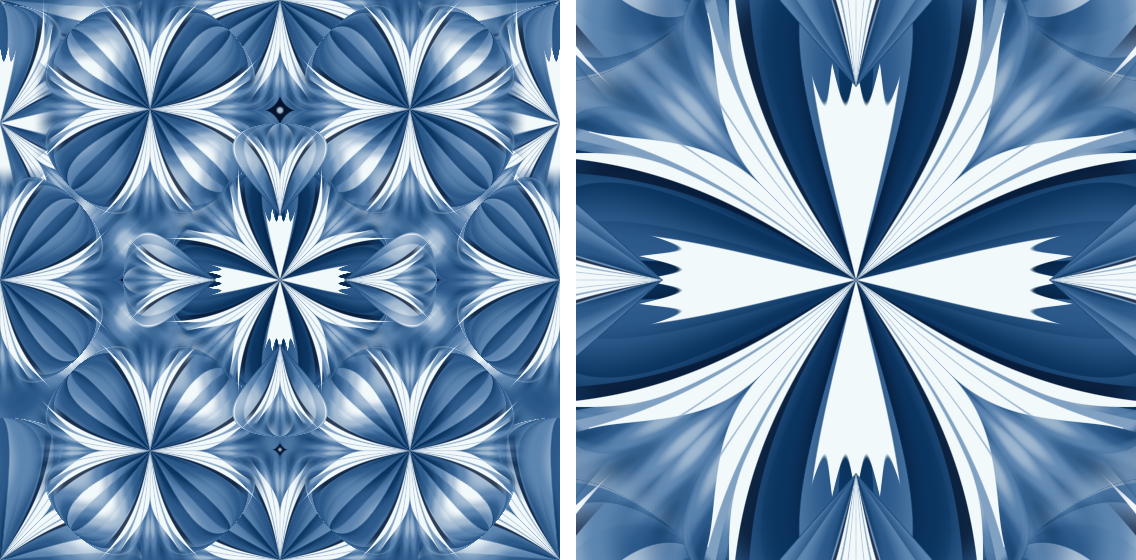
Left: the whole. Right: its middle third, enlarged.
Write a Shadertoy shader that draws this pattern.

```glsl
const vec3 DEEP = vec3(.02, .08, .18), NAVY = vec3(.04, .20, .37), STEEL = vec3(.17, .35, .54);
const vec3 SKY = vec3(.36, .52, .69), SILVER = vec3(.65, .74, .83), WHITE = vec3(.95, .975, .985);

vec3 ramp(float v) {
    vec3 c = mix(DEEP, NAVY, smoothstep(0., .2, v));
    c = mix(c, STEEL, smoothstep(.2, .4, v));
    c = mix(c, SKY, smoothstep(.4, .6, v));
    c = mix(c, SILVER, smoothstep(.6, .8, v));
    return mix(c, WHITE, smoothstep(.8, 1., v));
}

// Coverage of x below an edge, softened by width w
float below(float x, float edge, float w) { return 1. - smoothstep(edge - w, edge + w, x); }

float glow(vec2 p, vec2 center, float radius) {
    vec2 d = (p - center) / radius;
    return exp(-dot(d, d));
}

vec2 diagonal(vec2 p) { return vec2(p.x - p.y, p.x + p.y) * .70711; }

// Nearest of four axes, with y running outward
vec2 foldAxes(vec2 p) {
    return abs(p.x) > abs(p.y) ? vec2(p.y, abs(p.x)) : vec2(p.x, abs(p.y));
}

float strandTone(float k) { return .5 + .5 * sin(k * 2.6 + 1.); }

// Pointed petal of bent, shaded strands with an optional white spike
vec3 blade(vec3 col, vec2 q, float size, float tone, float sheen, float spike) {
    float aa = 1. / (iResolution.y * size);
    q /= size;
    float t = clamp(q.y, .002, .998);
    float width = .9 * t * sqrt(1. - t * t * t);
    float s = q.x / width, e = aa / width;
    float u = (s + 1.) * 4.5, k = floor(u), f = u - k;
    float strand = mix(strandTone(k) + .5 * f, strandTone(k + 1.),
                       smoothstep(1. - min(9. * e, .9), 1., f));
    float light = exp(-pow((t - .62) / .23, 2.)) * (1. - .4 * s * s);
    float v = tone + .28 * strand + sheen * light + .12 * t;
    v += .25 * smoothstep(.93, .98, abs(s)) * smoothstep(.4, .8, t);
    vec3 petal = ramp(v);
    float core = below(abs(s), .27, e) * below(t, .64 - .12 * abs(sin(s * 22.)), .01);
    petal = mix(petal, WHITE, spike * core);
    float mask = below(abs(s), 1., e) * step(0., q.y) * step(q.y, 1.);
    return mix(col, petal, mask);
}

// Forked white ribbons curling away from a shaded middle
vec3 plume(vec3 col, vec2 q, float size) {
    float aa = 1. / (iResolution.y * size);
    q /= size;
    float y = max(q.y, .002);
    float spread = .2 * y + .25 * y * y * y;
    float s = abs(q.x) / spread, e = aa / spread;
    float inside = step(0., q.y);

    // Translucent middle and the shadow outside the ribbons
    float v = .38 + .13 * sin(s * 17.) + .3 * exp(-pow((y - .72) / .15, 2.));
    col = mix(col, ramp(v), .9 * inside * below(s, .9, e) * below(y, 1., .12));
    float shadow = smoothstep(.95, 1., s) * below(s, 1.17, e) * below(y, .87, .08);
    col = mix(col, DEEP, .75 * inside * shadow);

    // Inner and outer ribbons, each tapering to its tip
    float innerEdge = .69 * smoothstep(.4, .92, y);
    float outerEdge = .78 + .23 * smoothstep(.65, 1.06, y);
    float body = below(s, 1., e) * below(y, 1.06, aa);
    float gap = below(innerEdge, s, e) * body;
    float outer = below(outerEdge, s, e) * body;
    float inner = gap * below(s, .7, e) * below(y, .92, aa);
    col = mix(col, ramp(.7), inside * gap * below(s, .8, e) * below(y, .95, .02));
    col = mix(col, WHITE, inside * max(inner, outer));

    // Fine vein
    float vein = below(abs(s - .4), .012, e) * inner;
    return mix(col, SKY, .6 * inside * vein);
}

vec3 flower(vec3 col, vec2 p, float size, float tone, float sheen, float spike) {
    float lit = p.x * p.y > 0. ? sheen : sheen * .25;
    col = blade(col, foldAxes(diagonal(p)), size * 1.06, tone, lit, spike);
    return plume(col, foldAxes(p), size);
}

vec3 backdrop(vec2 p) {
    float rings = sin(length(p - vec2(.232, .305)) * 95.) + sin(length(p - vec2(.5, 0)) * 80.);
    float v = .43 + .035 * rings + .03 * sin(p.x * 31. + 2. * sin(p.y * 23.));
    v -= .4 * glow(p, vec2(.11, .19), .06) + .3 * glow(p, vec2(.36, .195), .035);
    v += .6 * glow(p, vec2(.36, .15), .055) + .6 * glow(p, vec2(.14, .14), .055);
    v += .55 * glow(p, vec2(.276, .064), .028) + .25 * glow(p, vec2(.39, .4), .06);
    v -= .07 * smoothstep(.1, .9, sin(diagonal(p).y * 160.)) * glow(p, vec2(.3, .1), .12);
    return ramp(v);
}

// Concave diamond with a pale bead
vec3 diamond(vec3 col, vec2 p, float size) {
    float d = pow(dot(pow(abs(p) / size, vec2(.7)), vec2(1)), 1.43);
    float e = 1.5 / (iResolution.y * size);
    col = mix(col, SKY, .5 * below(abs(d - 1.8), .1, e));
    col = mix(col, DEEP, below(d, 1., e));
    return mix(col, SILVER, below(length(p) / size, .22, e));
}

void mainImage(out vec4 fragColor, in vec2 fragCoord) {
    vec2 c = fragCoord / iResolution.xy - .5;
    vec2 p = abs(c);
    vec3 col = backdrop(p);

    // Border flowers
    col = flower(col, diagonal(p - .5), .24, .22, .3, 0.);
    if (c.y > 0.) col = flower(col, diagonal(p - vec2(.5, .28)), .2, .2, .3, 1.);
    col = flower(col, p - vec2(.5, 0), .185, .16, .2, 0.);
    col = flower(col, p - vec2(0, .5), .19, .16, .25, 0.);

    // Four large flowers and the small diamonds between them
    col = flower(col, p - vec2(.232, .305), .188, .12, .5, 0.);
    col = diamond(col, p - vec2(0, .303), c.y > 0. ? .026 : .013);
    col = diamond(col, p - vec2(.275, 0), .012);

    // Central flower with four fans over its spikes
    col = flower(col, diagonal(p), .19, .02, 0., 1.);
    vec2 fan = foldAxes(p) - vec2(0, .115);
    col = blade(col, fan, .165, .22, .38, 0.);
    col = plume(col, fan, .148);
    fragColor = vec4(col, 1);
}
```
